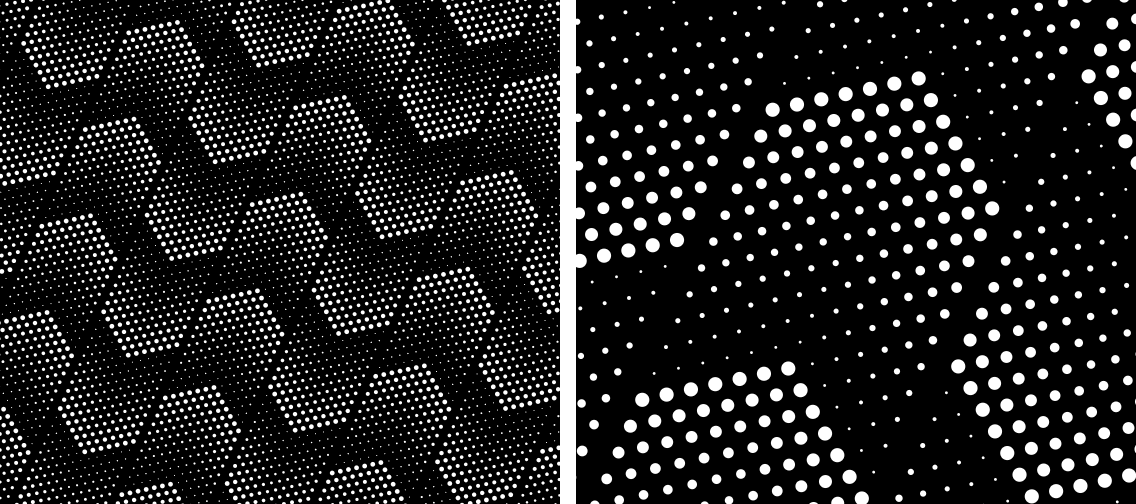
Left, the full canvas; right, a detail of the centre.
A WebGL 2 fragment shader for this pattern:

```glsl
#version 300 es
precision highp float;
// Halftone of white dots on black: tilted columns of stacked roof shapes,
// alternating with columns turned half round. In each column the dots sit
// in chevron rows that shrink away from the roof, then start again.

uniform vec2 u_resolution;
out vec4 outColor;

// Lengths are fractions of the canvas width.
const float TILT = 0.4224;            // radians, clockwise
const vec2 ROOF_APEX = vec2(0.0373, 0.1033);  // from the canvas centre
const float COLUMN_WIDTH = 0.1634;    // half of the full repeat
const float ROOF_PERIOD = 0.1893;     // distance between stacked roofs
const float FLIP_OFFSET = 0.0100;     // shift of the turned columns
const float ROWS = 11.0;              // chevron rows per roof
const float SIDE_DOTS = 6.0;          // dots on each side of the apex
const float DOT_SPACING = 0.01194;
const float ROOF_DROP = 0.00877;      // fall of the roof per dot
const float BIG_RADIUS = 0.00420;
const float SMALL_RADIUS = 0.00083;
const vec3 INK = vec3(0.0);
const vec3 DOT_COLOR = vec3(1.0);

// Rotates the plane so x runs across the columns and y runs down them.
vec2 toColumnAxes(vec2 p, float angle) {
  float c = cos(angle), s = sin(angle);
  return vec2(dot(p, vec2(c, -s)), dot(p, vec2(-s, -c)));
}

// Local position in a column, with every odd column turned half round.
vec2 columnLocal(vec2 q, float width, float flipOffset) {
  float index = round(q.x / width);
  vec2 local = vec2(q.x - index * width, q.y);
  bool turned = mod(index, 2.0) > 0.5;
  return turned ? vec2(-local.x, flipOffset - local.y) : local;
}

// Signed distance to the nearest dot of a column.
float dotDistance(vec2 local, float rowHeight) {
  float side = clamp(round(local.x / DOT_SPACING), -SIDE_DOTS, SIDE_DOTS);
  float depth = local.y - ROOF_DROP * abs(side);
  float row = round(depth / rowHeight);
  float fade = mod(row, ROWS) / (ROWS - 1.0);
  float radius = mix(BIG_RADIUS, SMALL_RADIUS, fade);
  vec2 offset = vec2(local.x - side * DOT_SPACING, depth - row * rowHeight);
  return length(offset) - radius;
}

void main() {
  vec2 p = (gl_FragCoord.xy - 0.5 * u_resolution) / u_resolution.x;
  vec2 q = toColumnAxes(p - ROOF_APEX, TILT);
  vec2 local = columnLocal(q, COLUMN_WIDTH, FLIP_OFFSET);
  float d = dotDistance(local, ROOF_PERIOD / ROWS);

  // Edge smoothing over one pixel
  float coverage = clamp(0.5 - d * u_resolution.x, 0.0, 1.0);
  outColor = vec4(mix(INK, DOT_COLOR, coverage), 1.0);
}
```
